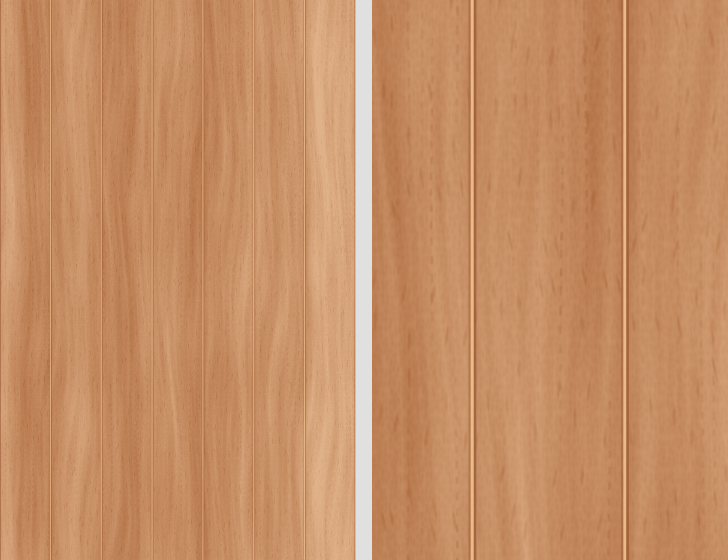
Left: the whole. Right: its middle third, enlarged.
Write a Shadertoy shader that draws this texture.

```glsl
vec2 hash2(vec2 p) {
    vec3 q = fract(p.xyx * vec3(0.1031, 0.1030, 0.0973));
    q += dot(q, q.yzx + 33.33);
    return fract((q.xx + q.yz) * q.zy);
}

// Cellular noise: distance to the nearest scattered point
float cells(vec2 p) {
    vec2 id = floor(p), f = fract(p);
    float nearest = 8.0;
    for (int j = -1; j <= 1; j++)
        for (int i = -1; i <= 1; i++) {
            vec2 cell = vec2(i, j);
            vec2 r = cell + 0.1 + 0.8 * hash2(id + cell + 50.0) - f;
            nearest = min(nearest, dot(r, r));
        }
    return sqrt(nearest);
}

// Broad streaks that drift slowly along the wood, 0 = dark, 1 = pale
float woodTone(vec2 p, float plank) {
    float w = p.x + 0.09 * sin(p.y * 0.6 + p.x * 1.3) + 0.04 * sin(p.y * 1.5 + p.x * 4.0);
    float tone = 0.40 - 0.10 * cos(3.8 * (w - 0.7));
    tone += 0.055 * sin(w * 9.3 + 0.7 * sin(p.y * 0.5));
    tone += 0.035 * sin(w * 21.0 + sin(p.y * 0.8 + p.x));
    tone += 0.020 * sin(w * 47.0 + sin(p.y * 1.1));
    tone += 0.05 * sin(p.y * 0.9 + 1.6 + p.x * 0.8) * sin(p.x * 2.1 + 1.0);
    tone += 0.22 * (cells(vec2(w * 5.0, p.y * 0.4)) - 0.45);
    tone += 0.16 * (cells(vec2(w * 13.0, p.y * 0.7 + 9.0)) - 0.45);
    // Paler wood toward both sides, and a slight shift per plank
    tone += 0.20 * smoothstep(0.6, 0.1, p.x) + 0.30 * smoothstep(4.6, 6.6, p.x);
    return tone + 0.07 * (hash2(vec2(plank, 7.0)).x - 0.5);
}

// Antialiased vertical stripe
float stripe(float d, float halfWidth, float px) {
    return clamp((halfWidth - abs(d)) / px + 0.5, 0.0, 1.0) * min(1.0, 2.0 * halfWidth / px);
}

void mainImage(out vec4 fragColor, in vec2 fragCoord) {
    // Seven planks across; one unit is one plank width
    vec2 p = 7.0 * fragCoord / iResolution.x;
    float px = 7.0 / iResolution.x;
    float plank = floor(p.x);
    float tone = woodTone(p, plank);

    // Fine mottling
    tone += 0.13 * (cells(p * vec2(34.0, 19.0)) - 0.45);
    tone += 0.08 * (cells(p * vec2(55.0, 8.0)) - 0.45);

    // Rows of short pores, each row with its own strength
    float row = p.x * 13.0;
    float rowSeed = hash2(vec2(floor(row), 3.0)).x;
    float rowX = (fract(row) - 0.5 + 0.12 * sin(p.y * 1.7 + rowSeed * 20.0)) / 13.0;
    float dash = smoothstep(-0.3, 0.5, sin(p.y * 55.0 + rowSeed * 40.0 + 2.0 * sin(p.y * 3.0)));
    float fade = 0.5 + 0.5 * sin(p.y * (0.7 + rowSeed) + rowSeed * 60.0);
    tone -= 0.17 * stripe(rowX, 0.009, px) * dash * fade * smoothstep(0.25, 0.8, rowSeed);

    // Long thin grain marks, slightly slanted
    float slant = 0.05 * sin(p.y * 2.3 + plank * 2.0) + 0.02 * sin(p.y * 6.0 + p.x * 3.0);
    float mark = cells(vec2((p.x + slant) * 9.0, p.y * 1.6 + plank * 5.0));
    tone -= 0.16 * smoothstep(0.15, 0.04, mark);

    vec3 darkWood = vec3(0.69, 0.43, 0.26);
    vec3 paleWood = vec3(0.88, 0.70, 0.54);
    vec3 col = mix(darkWood, paleWood, clamp(tone + 0.05, 0.0, 1.0));

    // Joint: bright bevel between a dark groove and a soft shade
    float d = p.x - round(p.x);
    vec3 groove = vec3(0.61, 0.35, 0.20);
    col = mix(col, groove, 0.22 * exp(-abs(d) * 35.0));
    col = mix(col, groove, 0.45 * stripe(d + 0.028, 0.007, px));
    col = mix(col, groove, 0.75 * stripe(d - 0.009, 0.008, px));
    col = mix(col, vec3(0.95, 0.77, 0.57), 0.85 * stripe(d + 0.010, 0.009, px));

    fragColor = vec4(col, 1.0);
}
```
